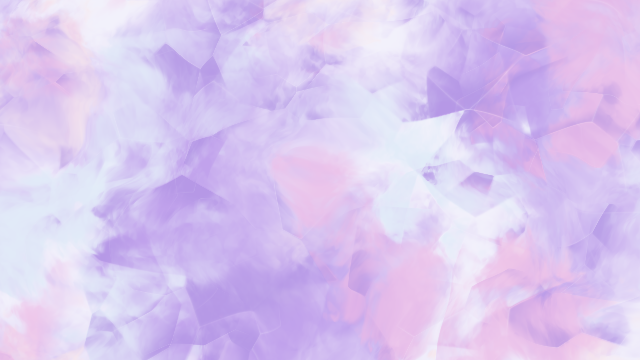
A Shadertoy shader for this background:

```glsl
// Pastel crystal wash: mottled clouds of pale lavender, violet and pink, overlaid by
// translucent shards that fade in and out. One blended cellular noise gives both:
// a low sharpness melts its cells into clouds, a high one cuts them into facets.

#define PALE   vec3(0.950, 0.945, 0.985)
#define VIOLET vec3(0.755, 0.635, 0.925)
#define DEEP   vec3(0.670, 0.560, 0.880)
#define PINK   vec3(0.930, 0.725, 0.900)
#define AQUA   vec3(0.840, 0.910, 0.965)
#define PEACH  vec3(0.985, 0.905, 0.905)
#define CLOUD_SCALE 3.5
#define SHARD_SCALE 3.0
#define REFRACTION  0.08
#define SHARD_TONE  0.24
#define MOTTLE      0.34
#define BASE_TONE   0.41

vec3 hash3(vec2 p)
{
    vec3 h = fract(p.xyx * vec3(0.1031, 0.1030, 0.0973));
    h += dot(h, h.yxz + 33.33);
    return fract((h.xxy + h.yzz) * h.zyx);
}

mat2 rotation(float angle)
{
    float c = cos(angle), s = sin(angle);
    return mat2(c, s, -s, c);
}

// xyz: random cell values around zero, sloped by tilt; w: 0.5 on a border
vec4 cells(vec2 p, float sharpness, float tilt)
{
    vec2 base = floor(p);
    vec3 sum = vec3(0.0);
    float total = 0.0, strongest = 0.0;
    for (int y = -1; y <= 1; y++)
    for (int x = -1; x <= 1; x++)
    {
        vec2 id = base + vec2(x, y);
        vec3 value = hash3(id + 91.7);
        vec2 offset = p - id - hash3(id + 17.3).xy;
        float weight = exp(-sharpness * dot(offset, offset));
        vec2 slope = vec2(cos(6.283 * value.z), sin(6.283 * value.z));
        sum += weight * (value - 0.5 + tilt * dot(offset, slope));
        total += weight;
        strongest = max(strongest, weight);
    }
    return vec4(sum, 0.0) / total + vec4(0.0, 0.0, 0.0, 1.0 - strongest / total);
}

void mainImage(out vec4 fragColor, in vec2 fragCoord)
{
    vec2 p = fragCoord / iResolution.y;
    vec2 bend = cells(p * 4.0 + 40.0, 5.0, 0.0).xy;

    // Wispy mottling in octaves, stretched like brush marks
    vec3 mottle = vec3(0.0);
    float scale = 7.0, amount = 1.0;
    vec2 drift = p + 0.14 * bend;
    for (int i = 0; i < 5; i++)
    {
        vec3 grain = cells(drift * scale * vec2(1.2, 0.7) + 30.0, 6.0, 0.0).xyz;
        mottle += amount * grain;
        drift = rotation(0.9) * drift + 0.25 / scale * grain.xy;
        scale *= 1.9;
        amount *= 0.66;
    }

    // Overlapping shards, each layer turned, finer, and present only in patches
    vec3 shards = vec3(0.0);
    float glint = 0.0, gem = 0.0;
    for (int i = 0; i < 4; i++)
    {
        float layer = float(i);
        vec2 q = rotation(0.6 + 1.3 * layer) * (p + 0.08 * bend);
        q *= SHARD_SCALE * (1.0 + 0.6 * layer) * vec2(1.35, 0.75);
        vec4 facet = cells(q + 60.0 + 23.0 * layer, 60.0, 0.9);
        float veil = cells(p * 4.5 + 11.0 * layer + 5.0, 5.0, 0.0).z + 0.3 * mottle.x;
        float presence = smoothstep(-0.2, 0.2, veil);
        shards += presence * facet.xyz / (1.0 + 0.25 * layer);
        glint += facet.w * presence * smoothstep(0.15, 0.6, facet.y);
        gem = max(gem, presence * smoothstep(0.42, 0.8, facet.x));
    }

    // Broad colour clouds, displaced by the shards in front of them
    vec2 view = p + REFRACTION * shards.xy + 0.11 * mottle.yz;
    vec3 cloud = cells(view * CLOUD_SCALE + 8.0, 4.5, 0.0).xyz;
    float swell = cos(7.1 * (view.x - 0.62)) * (0.4 + 0.6 * cos(3.5 * (view.y - 0.6)));

    float tone = BASE_TONE + 0.85 * cloud.x + 0.21 * swell;
    tone += SHARD_TONE * shards.x + MOTTLE * mottle.x;
    tone = smoothstep(-0.15, 1.12, tone);

    // Violet wash, then tints: aqua and peach in the light, pink in the middle
    vec3 color = mix(PALE, VIOLET, tone);
    float light = 1.0 - tone;
    float hue = cloud.z + 0.15 * shards.z + 0.22 * mottle.z;
    color = mix(color, AQUA, 0.6 * light * smoothstep(0.08, 0.40, hue));
    color = mix(color, PEACH, 0.7 * light * smoothstep(0.08, 0.38, -hue));
    float blush = cloud.y + 0.15 * shards.y + 0.22 * mottle.y + 0.07 * swell;
    color = mix(color, PINK, 0.7 * smoothstep(0.06, 0.40, blush));

    // Deep gems and faint, broken glints along shard borders
    color = mix(color, DEEP, 0.5 * gem * smoothstep(0.3, 0.75, tone));
    color = mix(color, vec3(0.97, 0.95, 0.99), min(0.4 * glint, 0.3));

    fragColor = vec4(color, 1.0);
}
```
